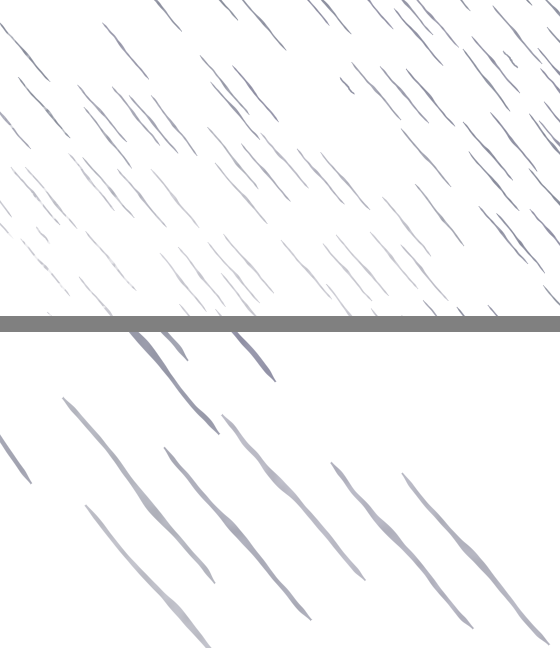
Top: the whole. Bottom: its middle third, enlarged.
Reproduce this pattern procedurally as a WebGL 2 fragment shader.

```glsl
#version 300 es
precision highp float;

// Slanting brush strokes, like light rain, in slate and pale grey on white.
// A rotated grid of staggered lanes scatters the strokes; each one is a thin
// wavering line with a swollen middle, paler toward the lower left.

uniform vec2 u_resolution;
out vec4 outColor;

vec2 hash2(vec2 p) {
    vec3 h = fract(p.xyx * vec3(0.1031, 0.1030, 0.0973));
    h += dot(h, h.yzx + 33.33);
    return fract((h.xx + h.yz) * h.zy);
}

float valueNoise(vec2 p) {
    vec2 cell = floor(p), f = fract(p);
    f = f * f * (3.0 - 2.0 * f);
    float low = mix(hash2(cell).x, hash2(cell + vec2(1, 0)).x, f.x);
    float high = mix(hash2(cell + vec2(0, 1)).x, hash2(cell + vec2(1, 1)).x, f.x);
    return mix(low, high, f.y);
}

// Signed distance to a stroke: p.x runs across it, p.y along it.
float strokeDistance(vec2 p, float halfLength, vec2 seed) {
    float s = p.y / halfLength;
    float bulge = exp(-pow((s - 0.4 * (seed.x - 0.5)) * 5.5, 2.0));
    float wobble = 0.0012 * sin(s * 5.0 + 6.28 * seed.y)
                 + 0.0016 * (valueNoise(vec2(s * 6.0 + 40.0, seed.x * 90.0)) - 0.5);
    float halfWidth = 0.0021 + 0.0008 * valueNoise(vec2(s * 9.0 + 70.0, seed.y * 90.0));
    halfWidth += 0.0019 * bulge * min(1.0, halfLength / 0.1);
    halfWidth *= 1.0 - 0.6 * smoothstep(0.86, 1.0, abs(s));
    return max(abs(p.x - wobble) - halfWidth, abs(p.y) - halfLength);
}

void main() {
    float pixel = 1.0 / u_resolution.y;
    vec2 p = gl_FragCoord.xy * pixel;

    // Frame turned so that y runs down the slope of the strokes.
    vec2 along = normalize(vec2(0.636, -0.772));
    vec2 across = vec2(-along.y, along.x);
    vec2 q = vec2(dot(p, across), dot(p, along));
    vec2 cellSize = vec2(0.05, 0.315);

    vec3 color = vec3(1.0);
    for (int i = -1; i <= 1; i++) {
        float lane = floor(q.x / cellSize.x) + float(i);
        float stagger = hash2(vec2(lane + 60.0, 7.0)).x;
        for (int j = -1; j <= 1; j++) {
            float row = floor(q.y / cellSize.y - stagger) + float(j);
            vec2 id = vec2(lane, row) + 100.0;
            vec2 place = hash2(id), shape = hash2(id + 31.0), kind = hash2(id + 67.0);

            // Stroke centre in the turned frame and on the canvas.
            vec2 jitter = (place - 0.5) * vec2(0.8, 0.3);
            vec2 center = (vec2(lane, row + stagger) + 0.5 + jitter) * cellSize;
            vec2 spot = across * center.x + along * center.y;

            // Soft clumping leaves some open patches.
            float crowding = valueNoise(spot * 2.6 + 20.0);
            if (kind.x > mix(0.3, 1.1, crowding)) continue;

            float halfLength = kind.y < 0.05 ? 0.035 : 0.115 + 0.012 * shape.x;
            float tilt = (shape.y - 0.5) * 0.07;
            vec2 local = q - center;
            local.x += tilt * local.y;
            float d = strokeDistance(local, halfLength, shape);
            float cover = 1.0 - smoothstep(-0.7 * pixel, 0.7 * pixel, d);

            // Ink fades toward the lower left and lower middle.
            float fade = (1.0 - smoothstep(0.15, 0.85, spot.y))
                       * (1.0 - smoothstep(1.15, 1.6, spot.x));
            fade = clamp(1.1 * fade + 0.35 * (place.y - 0.4), 0.0, 1.0);
            vec3 slate = mix(vec3(0.57, 0.57, 0.65), vec3(0.54, 0.56, 0.61), shape.x);
            vec3 ink = mix(slate, vec3(0.79, 0.79, 0.82), fade);
            ink += 0.06 * (valueNoise(p * 90.0) - 0.5);

            // Dry, broken paint on the strokes nearest the lower left corner.
            float dryness = 1.0 - smoothstep(0.2, 0.9, spot.x + 0.6 * spot.y);
            cover *= 1.0 - 0.7 * dryness * smoothstep(0.55, 0.8, valueNoise(p * 70.0));

            color = mix(color, ink, cover);
        }
    }
    outColor = vec4(color, 1.0);
}
```
